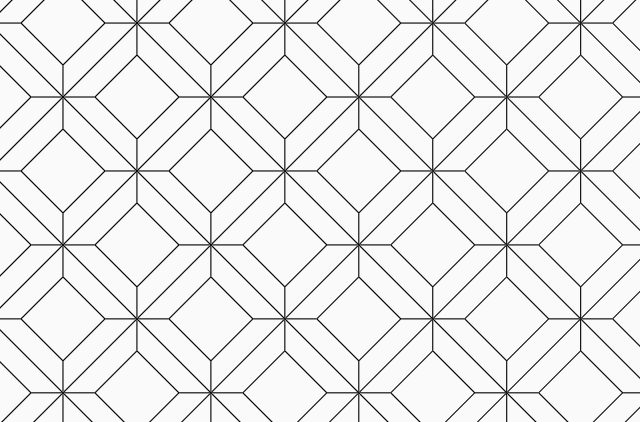
A WebGL 2 fragment shader for this pattern:

```glsl
#version 300 es
precision highp float;

uniform vec2 u_resolution;
out vec4 fragColor;

// Lengths are fractions of the canvas width
const float PERIOD = 0.2311;                 // spacing of stars along a row
const float HALF_PERIOD = 0.5 * PERIOD;
const float DIAMOND_RADIUS = 0.0656;         // centre to corner
const float LINE_WIDTH = 0.0018;
const vec2 STAR_ANCHOR = vec2(0.0984, 0.0456);
const vec3 PAPER = vec3(0.98);
const vec3 INK = vec3(0.03);
const float INV_SQRT2 = 0.70710678;

// Swap components so that x >= y
vec2 sortDescending(vec2 v) {
    return vec2(max(v.x, v.y), min(v.x, v.y));
}

// Distance to the nearest line of the lattice, with a star at the origin
float latticeDistance(vec2 p) {
    // Fold into one eighth of the diamond-centred cell
    vec2 q = abs(mod(p + HALF_PERIOD, PERIOD) - HALF_PERIOD);
    q = sortDescending(q);
    vec2 e = sortDescending(vec2(HALF_PERIOD - q.x, q.y));

    float diamond = abs(e.x + e.y - DIAMOND_RADIUS) * INV_SQRT2;
    float diagonal = abs(HALF_PERIOD - e.x - e.y) * INV_SQRT2;
    // Straight arm from the diamond corner to the star
    float arm = length(vec2(max(DIAMOND_RADIUS - e.x, 0.0), e.y));
    return min(diamond, min(diagonal, arm));
}

void main() {
    float pixel = 1.0 / u_resolution.x;
    vec2 p = gl_FragCoord.xy * pixel - STAR_ANCHOR;

    // Line coverage over one pixel
    float edge = 0.5 * LINE_WIDTH - latticeDistance(p);
    float coverage = clamp(edge / pixel + 0.5, 0.0, 1.0);

    fragColor = vec4(mix(PAPER, INK, coverage), 1.0);
}
```
